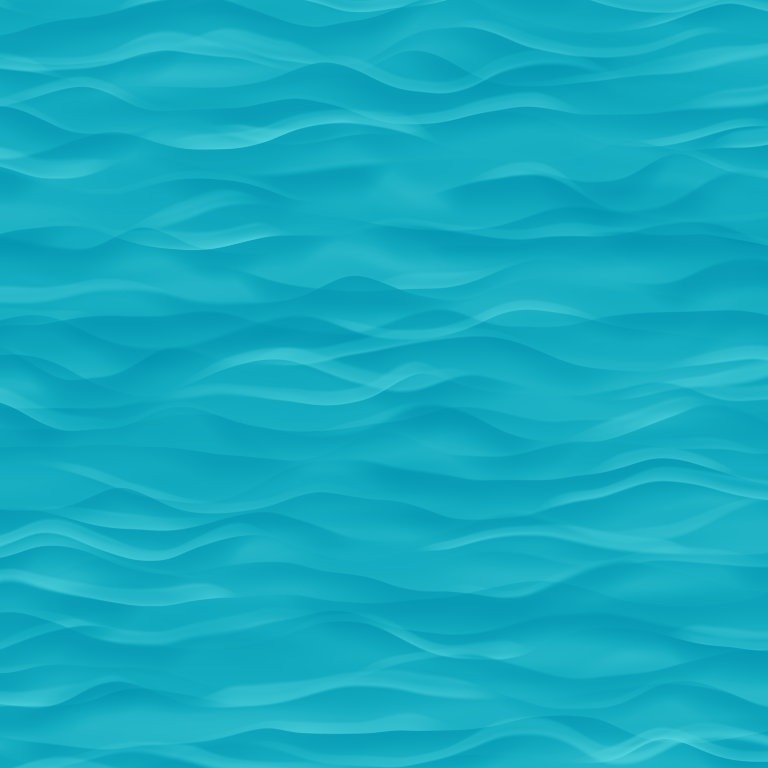
Write a Shadertoy shader that draws this texture.

```glsl
float hash(vec2 p) {
    vec3 q = fract(p.xyx * 0.1031);
    q += dot(q, q.yzx + 33.33);
    return fract((q.x + q.y) * q.z);
}

float noise(vec2 p) {
    vec2 cell = floor(p), f = fract(p);
    f = f * f * f * (f * (f * 6.0 - 15.0) + 10.0);
    return mix(mix(hash(cell), hash(cell + vec2(1, 0)), f.x),
               mix(hash(cell + vec2(0, 1)), hash(cell + vec2(1, 1)), f.x), f.y);
}

// Height of one rolling crest line around its rest level
float crest(float x, float row) {
    float phase = 6.283 * hash(vec2(row, 71.0)) + 3.0 * noise(vec2(x * 3.0, row + 40.0));
    float swell = 0.5 + 0.5 * sin(x * 18.0 + phase);
    return 0.03 * pow(swell, 1.4) + 0.03 * noise(vec2(x * 5.5 + row * 0.37, row))
         + 0.008 * noise(vec2(x * 15.0, row + 90.0)) - 0.032;
}

// Adds the shaded face below a crest and the pale ribbon above it
float paintWave(float tone, vec2 p, float row) {
    float level = 1.08 - row * 0.027 + 0.02 * (hash(vec2(row, 13.0)) - 0.5);
    float d = p.y - level - crest(p.x, row);
    float blur = noise(vec2(p.x * 4.0, row + 150.0));
    float soft = 0.7 / iResolution.y + 0.005 * blur * blur * blur;
    float above = smoothstep(-soft, soft, d);

    // Dark lens that tapers at both ends
    float shade = smoothstep(0.3, 0.8, noise(vec2(p.x * 5.5 + row * 0.61, row + 200.0)));
    float depth = 0.006 + 0.046 * shade;
    float face = (1.0 - above) * (1.0 - smoothstep(0.1 * depth, depth, -d));
    tone = mix(tone, 0.1, 0.66 * shade * face);

    // Light ribbon with a crisp upper edge
    float shine = smoothstep(0.38, 0.85, noise(vec2(p.x * 5.6 + row * 0.43, row + 260.0)));
    float width = 0.002 + 0.028 * shine * (0.35 + 0.65 * noise(vec2(p.x * 9.0, row + 320.0)));
    float ribbon = above * (1.0 - smoothstep(0.78 * width, width + 0.001, d));
    float brush = 0.55 + 0.45 * noise(vec2(p.x * 6.0 + row, d * 140.0 + row * 5.0));
    tone = mix(tone, 0.86, 0.62 * shine * ribbon * brush);

    float glow = above * exp(-max(d, 0.0) / 0.018);
    tone = mix(tone, 0.64, 0.22 * glow);
    float rim = above * exp(-max(d, 0.0) / 0.006);
    return mix(tone, 1.0, 0.45 * shine * shine * rim);
}

vec3 waterColor(float tone) {
    vec3 deep = vec3(0.01, 0.58, 0.69);
    vec3 water = vec3(0.07, 0.67, 0.75);
    vec3 foam = vec3(0.32, 0.82, 0.86);
    float light = max(tone * 2.0 - 1.0, 0.0);
    vec3 color = mix(deep, water, min(tone * 2.0, 1.0));
    return mix(color, foam, light * (0.58 + 0.42 * light));
}

void mainImage(out vec4 fragColor, in vec2 fragCoord) {
    vec2 p = fragCoord / iResolution.y;

    // Soft horizontal streaks beneath the waves
    float tone = 0.36 + 0.28 * noise(vec2(p.x * 4.0, p.y * 22.0 + noise(p * 5.0)));

    // Crests layered from far to near
    for (int i = 0; i < 44; i++) {
        tone = paintWave(tone, p, float(i));
    }

    // Flat brush strokes, then overall contrast
    float patches = noise(vec2(p.x * 4.0 + 9.0, p.y * 18.0 + 2.0 * noise(p * 6.0)));
    float strokes = noise(vec2(p.x * 6.0 + 3.0, p.y * 44.0 + 3.0 * noise(p * 7.0 + 5.0)));
    tone += 0.08 * (patches - 0.5) + 0.12 * (strokes - 0.5);
    tone = 0.5 + 1.2 * (tone - 0.49);

    fragColor = vec4(waterColor(clamp(tone, 0.0, 1.0)), 1.0);
}
```
